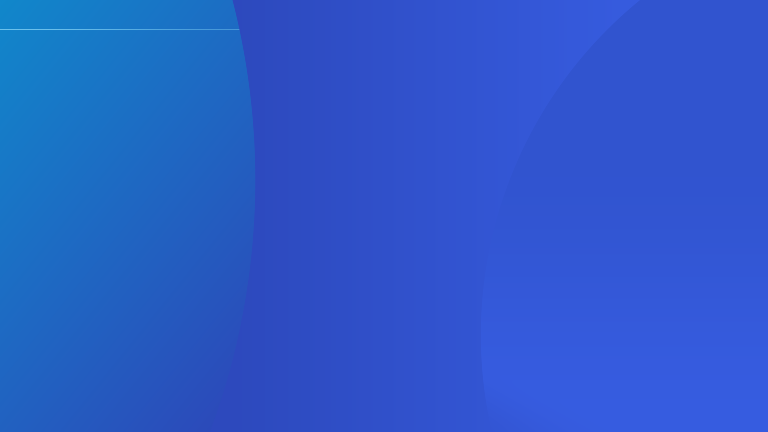
A Shadertoy shader for this background:

```glsl
// A blue backdrop: a horizontal gradient with two large discs cut by the frame.
// The left disc has a diagonal cyan-to-indigo blend and a thin bright line;
// the right disc is a darker blue that melts into the backdrop lower down.

// Lengths are in canvas heights, origin at the lower left.
const vec2  LEFT_CENTER  = vec2(-1.080, 0.583);
const float LEFT_RADIUS  = 1.671;
const vec2  RIGHT_CENTER = vec2(2.113, 0.2245);
const float RIGHT_RADIUS = 1.0;
const vec2  LEFT_SLOPE   = vec2(0.78, 0.63);
const float LINE_HEIGHT  = 0.9317;
const float LINE_WIDTH   = 0.0023;

const vec3 BACK_DARK    = vec3(0.174, 0.285, 0.738);
const vec3 BACK_LIGHT   = vec3(0.212, 0.358, 0.872);
const vec3 LEFT_CYAN    = vec3(0.065, 0.530, 0.795);
const vec3 LEFT_INDIGO  = vec3(0.170, 0.292, 0.730);
const vec3 RIGHT_TOP    = vec3(0.192, 0.329, 0.812);
const vec3 RIGHT_BOTTOM = vec3(0.213, 0.361, 0.878);
const vec3 LINE_COLOR   = vec3(0.480, 0.800, 0.950);

// Antialiased coverage of a disc.
float disc(vec2 p, vec2 center, float radius, float pixel) {
    return smoothstep(0.5, -0.5, (length(p - center) - radius) / pixel);
}

// Coverage of a horizontal line, kept even when thinner than a pixel.
float horizontalLine(float y, float height, float width, float pixel) {
    float reach = 0.5 * (width + pixel) - abs(y - height);
    return clamp(reach / pixel, 0.0, min(1.0, width / pixel));
}

void mainImage(out vec4 fragColor, in vec2 fragCoord) {
    float pixel = 1.0 / iResolution.y;
    vec2 p = fragCoord * pixel;

    // Backdrop
    vec3 color = mix(BACK_DARK, BACK_LIGHT, smoothstep(0.30, 1.60, p.x) * 0.35
                     + clamp((p.x - 0.55) / 0.90, 0.0, 1.0) * 0.65);

    // Right disc, brighter toward the bottom
    vec3 rightFill = mix(RIGHT_TOP, RIGHT_BOTTOM, smoothstep(0.65, 0.02, p.y));
    float rightFade = smoothstep(0.0, 0.15, p.y + 0.4 * (p.x - 1.12));
    color = mix(color, rightFill, disc(p, RIGHT_CENTER, RIGHT_RADIUS, pixel) * rightFade);

    // Left disc with its diagonal blend
    float blend = clamp(dot(vec2(p.x, 1.0 - p.y), LEFT_SLOPE), 0.0, 1.0);
    vec3 leftFill = mix(LEFT_CYAN, LEFT_INDIGO, blend);

    // Bright line, dimmer toward the rim
    float glint = mix(0.85, 0.45, smoothstep(0.05, 0.55, p.x));
    leftFill = mix(leftFill, LINE_COLOR,
                   glint * horizontalLine(p.y, LINE_HEIGHT, LINE_WIDTH, pixel));
    color = mix(color, leftFill, disc(p, LEFT_CENTER, LEFT_RADIUS, pixel));

    fragColor = vec4(color, 1.0);
}
```
